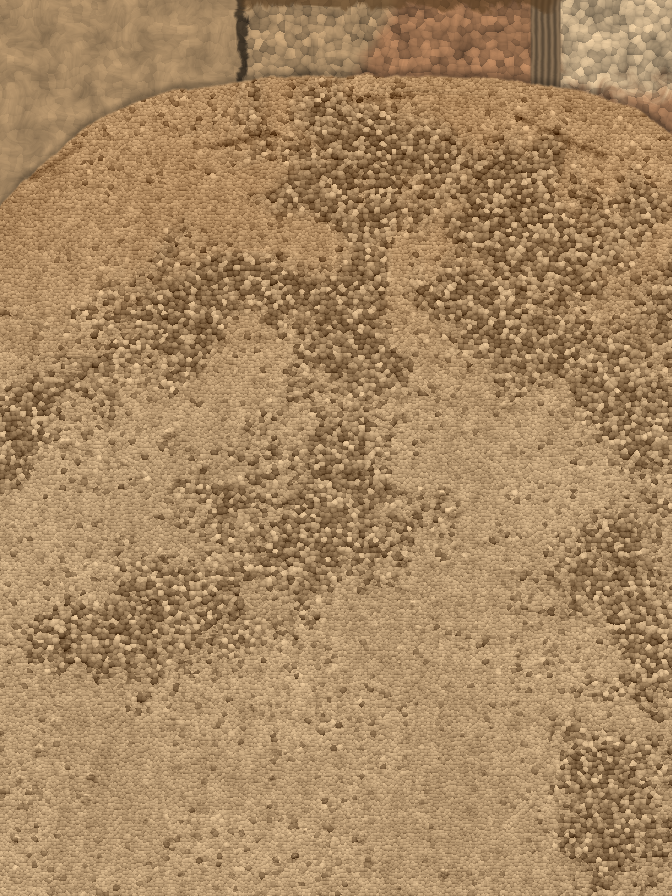
This texture is drawn by a Shadertoy shader. Its source:

```glsl
// A sunlit heap of ochre sand streaked with coarse gravel, below a rough block wall.

const vec3 RED_EARTH = vec3(0.61, 0.43, 0.30);
const vec3 CREAM = vec3(0.76, 0.66, 0.52);
const vec3 POST = vec3(0.44, 0.36, 0.27);

// Gravel streaks and ledges as segments: start xy, end xy
const vec4 STREAKS[11] = vec4[11](
    vec4(0.00, 0.52, 0.26, 0.68), vec4(0.24, 0.68, 0.66, 0.68),
    vec4(0.33, 0.87, 0.60, 0.80), vec4(0.36, 0.77, 0.68, 0.74),
    vec4(0.58, 0.64, 0.75, 0.51), vec4(0.62, 0.76, 0.75, 0.64),
    vec4(0.40, 0.61, 0.40, 0.42), vec4(0.40, 0.40, 0.06, 0.29),
    vec4(0.27, 0.47, 0.25, 0.42), vec4(0.65, 0.36, 0.75, 0.26),
    vec4(0.67, 0.11, 0.71, 0.10));
const vec4 LEDGES[4] = vec4[4](
    vec4(0.03, 0.797, 0.09, 0.838), vec4(0.22, 0.838, 0.31, 0.850),
    vec4(0.58, 0.875, 0.68, 0.830), vec4(0.40, 0.894, 0.46, 0.893));

vec2 hash2(vec2 p) {
    vec3 q = fract(p.xyx * vec3(0.1031, 0.1030, 0.0973));
    q += dot(q, q.yzx + 33.33);
    return fract((q.xx + q.yz) * q.zy);
}

// Cellular noise: offset from the nearest centre (xy) and two random values (zw)
vec4 cells(vec2 p) {
    vec2 base = floor(p), nearest = vec2(9.0), id = base;
    for (int y = -1; y <= 1; y++)
    for (int x = -1; x <= 1; x++) {
        vec2 c = base + vec2(x, y);
        vec2 d = p - c - 0.1 - 0.8 * hash2(c);
        if (dot(d, d) < dot(nearest, nearest)) { nearest = d; id = c; }
    }
    return vec4(nearest, hash2(id + 71.0));
}

// Layered, rotated and warped sines, roughly -0.7 to 0.7
float waves(vec2 p) {
    float sum = 0.0, amp = 0.5;
    for (int i = 0; i < 6; i++) {
        p = mat2(0.8, -0.6, 0.6, 0.8) * p * 1.7 + 1.3;
        p += 0.7 * sin(p.yx * 1.1);
        sum += amp * sin(p.x) * sin(p.y);
        amp *= 0.65;
    }
    return sum;
}

float segment(vec2 p, vec4 s) {
    vec2 a = p - s.xy, b = s.zw - s.xy;
    return length(a - b * clamp(dot(a, b) / dot(b, b), 0.0, 1.0));
}

// Earth colours from shadow (0) to bright sand (1)
vec3 earth(float tone) {
    return mix(vec3(0.30, 0.20, 0.10), vec3(0.86, 0.73, 0.56), clamp(tone, -0.2, 1.15));
}

// Light from above: bright upper side, dark gap towards the rim
float relief(vec4 c, float gap) {
    return 0.28 * c.y - gap * smoothstep(0.3, 0.75, length(c.xy));
}

float gravelCover(vec2 p) {
    float d = 1.0;
    for (int i = 0; i < 11; i++) d = min(d, segment(p, STREAKS[i]));
    return smoothstep(0.105, 0.0, d + 0.075 * waves(p * 14.0));
}

vec3 heap(vec2 p) {
    float high = smoothstep(0.45, 0.85, p.y);
    float broad = waves(p * 9.0), fine = waves(p * 70.0);

    // Sand with fine grains
    vec4 grain = cells(p * 300.0);
    float tone = 0.79 - 0.09 * high + 0.08 * broad + 0.10 * fine;
    tone += 0.22 * (grain.z - 0.5) + relief(grain, 0.12);

    // Stones, thinning out at the borders of the streaks
    vec4 stone = cells(p * vec2(165.0, 185.0));
    float cover = max(gravelCover(p), 0.13 + 0.15 * broad);
    float stoneTone = 0.25 + 0.62 * stone.z * stone.z + 0.2 * stone.z;
    stoneTone += 0.05 * (1.0 - high) + relief(stone, 0.22) + 0.14 * (grain.z - 0.5);
    tone = mix(tone, stoneTone, 0.9 * smoothstep(-0.18, 0.18, cover - 0.04 - 0.92 * stone.w));
    tone -= 0.05 * cover;

    // Sparse clods with a shadow below
    vec4 clod = cells(p * 34.0 + 0.12 * fine);
    float size = mix(0.07, 0.24, clod.w * clod.w);
    float present = step(0.8, clod.z) * (1.0 - smoothstep(0.5, 0.65, p.y));
    float shadow = smoothstep(size * 1.3, size * 0.6, length(clod.xy + vec2(0.0, 0.5 * size)));
    float body = smoothstep(size, size * 0.7, length(clod.xy));
    tone -= 0.28 * present * shadow;
    tone += present * body * (0.16 + 0.22 * clod.y / size);

    // Slipped ledges near the crest
    float ledge = 1.0;
    for (int i = 0; i < 4; i++) ledge = min(ledge, segment(p + 0.008 * broad, LEDGES[i]));
    tone -= 0.28 * smoothstep(0.006, 0.001, ledge + 0.003 * fine);

    return earth(tone) + vec3(0.025, -0.012, -0.035) * high * (1.0 - 0.7 * cover);
}

vec3 wall(vec2 p) {
    float rough = waves(p * 45.0);
    vec4 pit = cells(p * 110.0);
    float x = p.x + 0.006 * rough;
    float right = smoothstep(0.61, 0.63, x);
    float middle = smoothstep(0.265, 0.275, x);
    vec3 col = mix(earth(0.62), mix(earth(0.66), CREAM, right), middle);
    float red = smoothstep(0.40, 0.43, x - 0.6 * (p.y - 0.95)) * (1.0 - right);
    red = max(red, right * smoothstep(0.92, 0.88, p.y + 0.02 * rough));
    col = mix(col, RED_EARTH, 0.85 * red);
    col *= 1.0 + 0.16 * rough + mix(0.10, 0.35, middle) * (pit.z - 0.55 + relief(pit, 0.3));

    // Joint, post and the dark space over the blocks
    col *= 1.0 - 0.6 * smoothstep(0.007, 0.002, abs(x - 0.270));
    float post = smoothstep(0.018, 0.015, abs(p.x - 0.609));
    col = mix(col, POST * (1.0 + 0.2 * sin(p.x * 900.0 + rough)), post);
    float over = smoothstep(0.988, 0.996, p.y + 0.01 * rough) * middle * (1.0 - right);
    return mix(col, earth(0.08), 0.7 * over);
}

void mainImage(out vec4 fragColor, in vec2 fragCoord) {
    vec2 p = fragCoord / iResolution.y;
    float side = abs(p.x - 0.42);
    float crest = 0.917 - 0.35 * side * side - 2.2 * pow(max(side - 0.22, 0.0), 2.0);
    crest += 0.005 * waves(p.xx * vec2(20.0, 7.0));
    float edge = smoothstep(-0.002, 0.002, p.y - crest);
    vec3 col = mix(heap(p), wall(p), edge);
    col *= 1.0 - 0.25 * edge * smoothstep(0.012, 0.0, p.y - crest);
    fragColor = vec4(clamp(col, 0.0, 1.0), 1.0);
}
```
